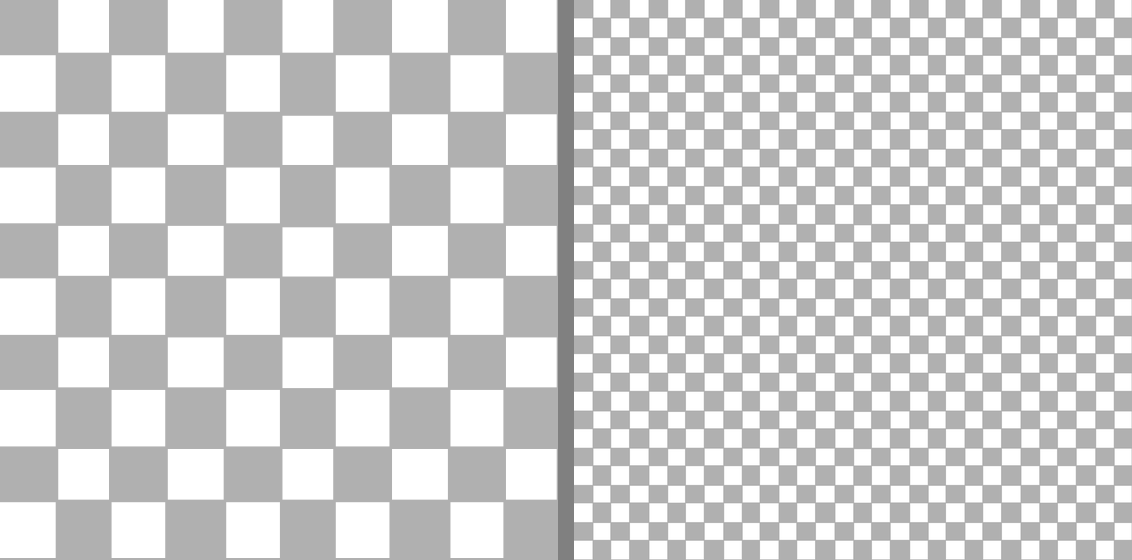
Left: one tile. Right: repeated 3 by 3.
Reproduce this pattern procedurally as a Shadertoy shader.

```glsl
// Uneven checkerboard: ten by ten white and grey cells parted by thin grey lines.
const vec3 GREY = vec3(0.69);
const vec3 WHITE = vec3(1.0);
const int CELLS = 10;
const vec2 SHEET = vec2(764.0, 768.0);  // design units across and down
const float LINE_WIDTH = 3.5;           // grey line between cells
const int LOW_COLUMN = 5;               // column whose middle cells sit lower
const float LOW_TOP = 2.0;
const float LOW_BOTTOM = 1.0;

// Centres of the grid lines, left to right and top to bottom.
const float COLUMN_LINE[11] = float[11](
    -2.0, 78.0, 151.0, 228.0, 308.0, 385.0, 458.0, 535.0, 615.0, 691.0, 764.0);
const float ROW_LINE[11] = float[11](
    -2.0, 74.0, 155.0, 228.0, 308.0, 380.0, 461.0, 533.0, 614.0, 687.0, 767.0);

// Index of the cell that holds a point, by counting the lines passed.
ivec2 cellAt(vec2 p) {
    ivec2 cell = ivec2(0);
    for (int i = 1; i < CELLS; i++) {
        cell.x += int(p.x >= COLUMN_LINE[i]);
        cell.y += int(p.y >= ROW_LINE[i]);
    }
    return cell;
}

// Smoothed coverage of the span from lo to hi along one axis.
float spanCoverage(float x, float lo, float hi, float pixel) {
    return clamp(min(x - lo, hi - x) / pixel + 0.5, 0.0, 1.0);
}

void mainImage(out vec4 fragColor, in vec2 fragCoord) {
    vec2 uv = fract(fragCoord / iResolution.xy);
    vec2 p = vec2(uv.x, 1.0 - uv.y) * SHEET;
    vec2 pixel = SHEET / iResolution.xy;
    ivec2 cell = cellAt(p);

    // Cell bounds inside the grid lines
    float inset = 0.5 * LINE_WIDTH;
    vec2 lo = vec2(COLUMN_LINE[cell.x], ROW_LINE[cell.y]) + inset;
    vec2 hi = vec2(COLUMN_LINE[cell.x + 1], ROW_LINE[cell.y + 1]) - inset;

    // Slight drop of the middle cells in one column
    if (cell.x == LOW_COLUMN) {
        if (cell.y >= 2 && cell.y <= 4) lo.y += LOW_TOP;
        if (cell.y >= 4 && cell.y <= 6) hi.y += LOW_BOTTOM;
    }

    // White on alternate cells
    float isWhite = float((cell.x + cell.y) % 2);
    // The lower left cell is white and the upper left one grey
    float coverage = isWhite * spanCoverage(p.x, lo.x, hi.x, pixel.x)
                             * spanCoverage(p.y, lo.y, hi.y, pixel.y);
    fragColor = vec4(mix(GREY, WHITE, coverage), 1.0);
}
```
